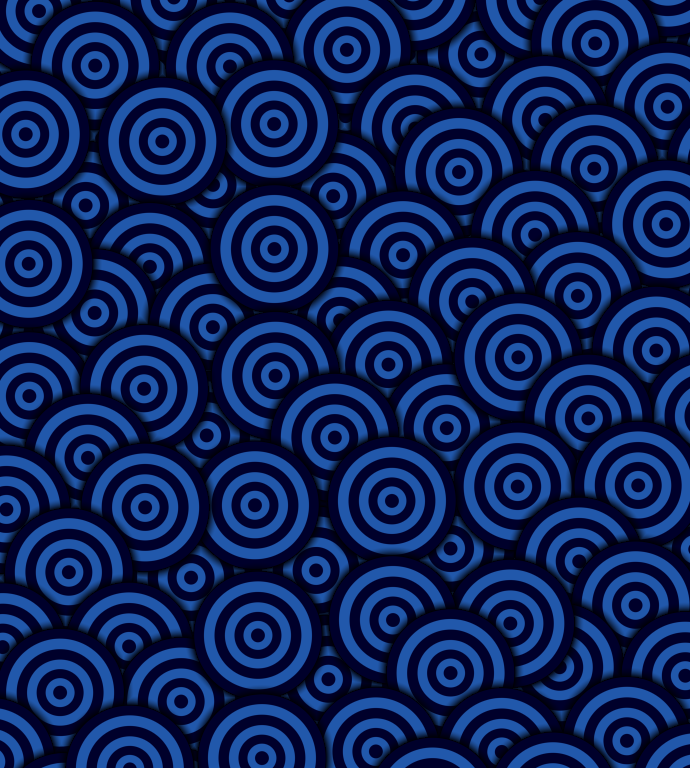
A Shadertoy shader for this pattern:

```glsl
// Overlapping discs of concentric blue rings, stacked like loose scales.
// Discs sit on a jittered, slightly skewed lattice; each has a stacking height,
// the highest one covering a point is drawn and those above it cast soft shadows.

const float DISC_RADIUS = 1.024;

// Three random values per lattice cell, without sine
vec3 hash32(vec2 cell) {
    vec3 q = fract(cell.xyx * vec3(0.1031, 0.1030, 0.0973));
    q += dot(q, q.yxz + 33.33);
    return fract((q.xxy + q.yzz) * q.zyx);
}

// Disc of a cell: centre in xy, stacking height in z
vec3 discAt(vec2 cell) {
    vec3 rnd = hash32(cell + 57.0);
    vec2 centre = cell + 0.36 * (rnd.xy - 0.5);
    centre += 0.05 * centre.yx;

    // Lower rows lie on top; odd cells only fill the gaps underneath
    float filler = mod(cell.x + cell.y, 2.0);
    float leading = 1.0 - mod(cell.x, 2.0);
    float height = 0.5 * rnd.z - 0.3 * cell.y + 0.25 * leading - 3.0 * filler;
    return vec3(centre, height);
}

// Signed distance to the three light rings
float ringDistance(float r) {
    float inner = abs(r - 0.170) - 0.060;
    float middle = abs(r - 0.449) - 0.076;
    float outer = abs(r - 0.774) - 0.084;
    return min(inner, min(middle, outer));
}

void mainImage(out vec4 fragColor, in vec2 fragCoord) {
    float pixel = 12.2 / iResolution.y;
    vec2 p = fragCoord * pixel;
    vec2 base = floor(p - 0.05 * p.yx + 0.5);

    // Find the topmost disc covering this point
    float topHeight = -1e4;
    float topRadius = DISC_RADIUS;
    for (int j = -2; j <= 2; j++) {
        for (int i = -2; i <= 2; i++) {
            vec3 disc = discAt(base + vec2(i, j));
            float r = length(p - disc.xy);
            if (r < DISC_RADIUS && disc.z > topHeight) {
                topHeight = disc.z;
                topRadius = r;
            }
        }
    }

    // Gather the strongest shadow from discs lying above it
    float shadow = 0.0;
    for (int j = -2; j <= 2; j++) {
        for (int i = -2; i <= 2; i++) {
            vec3 disc = discAt(base + vec2(i, j));
            float gap = length(p - disc.xy) - DISC_RADIUS;
            if (disc.z > topHeight) {
                float fade = clamp(1.0 - gap / 0.15, 0.0, 1.0);
                shadow = max(shadow, 0.9 * fade * sqrt(fade));
            }
        }
    }

    vec3 navy = vec3(0.0, 0.0, 0.17);
    vec3 blue = vec3(0.13, 0.345, 0.67);
    vec3 shade = vec3(0.0, 0.0, 0.02);

    // Rings, soft rim, then shadow
    float light = smoothstep(0.7, -0.7, ringDistance(topRadius) / pixel);
    float rim = smoothstep(0.0, 1.4, (DISC_RADIUS - topRadius) / pixel);
    vec3 color = mix(shade, mix(navy, blue, light), rim);
    color = mix(color, shade, shadow);
    fragColor = vec4(color, 1.0);
}
```
